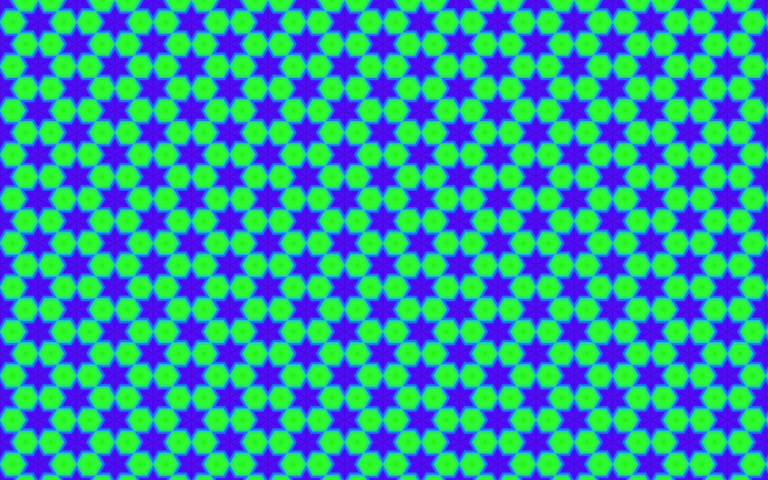
Write a Shadertoy shader that draws this pattern.

```glsl
const float SPACING = 0.0921; // star spacing as a share of canvas height

// Offset from the nearest point of a triangular lattice with unit spacing
vec2 nearestStar(vec2 p) {
    vec2 cell = vec2(sqrt(3.0), 1.0);
    vec2 a = mod(p + 0.5 * cell, cell) - 0.5 * cell;
    vec2 b = mod(p, cell) - 0.5 * cell;
    return dot(a, a) < dot(b, b) ? a : b;
}

// Level runs from 0 at a star centre, over 0.5 on its outline, to 1 in a hexagon
vec3 levelColor(float level) {
    vec3 color = mix(vec3(0.44, 0.02, 1.0), vec3(0.30, 0.05, 0.97), smoothstep(0.0, 0.25, level));
    color = mix(color, vec3(0.13, 0.32, 0.92), smoothstep(0.34, 0.39, level));
    color = mix(color, vec3(0.10, 0.70, 0.95), smoothstep(0.41, 0.46, level));
    color = mix(color, vec3(0.09, 0.78, 0.65), smoothstep(0.48, 0.52, level));
    color = mix(color, vec3(0.16, 0.89, 0.41), smoothstep(0.52, 0.56, level));
    color = mix(color, vec3(0.18, 0.98, 0.20), smoothstep(0.56, 0.62, level));
    return mix(color, vec3(0.14, 0.94, 0.06), smoothstep(0.78, 1.0, level));
}

vec3 starsAndHexagons(vec2 p) {
    vec2 q = abs(nearestStar(p));

    // Distances along the three tip axes; the middle one traces the star
    float up = q.y;
    float side = dot(q, vec2(0.866, 0.5));
    float other = abs(dot(q, vec2(0.866, -0.5)));
    float middle = max(min(up, side), min(max(up, side), other));
    float least = min(min(up, side), other);

    // Ripples give the outlines their double lines
    float level = 2.0 * middle;
    level += 0.03 * sin((level - 0.5) * 45.0);
    vec3 color = levelColor(level);

    // Thin rays from the star centre towards its tips
    float ray = 1.0 - smoothstep(0.01, 0.05, middle - least);
    ray *= 1.0 - smoothstep(0.22, 0.36, level);
    return mix(color, vec3(0.16, 0.06, 0.80), 0.6 * ray);
}

void mainImage(out vec4 fragColor, in vec2 fragCoord) {
    // Average a grid of samples to smooth the fine lines
    vec3 sum = vec3(0.0);
    for (int i = 0; i < 16; i++) {
        vec2 jitter = (vec2(i % 4, i / 4) + 0.5) / 4.0 - 0.5;
        vec2 fromTopLeft = fragCoord + jitter - vec2(0.0, iResolution.y);
        sum += starsAndHexagons(fromTopLeft / (iResolution.y * SPACING));
    }
    fragColor = vec4(sum / 16.0, 1.0);
}
```
